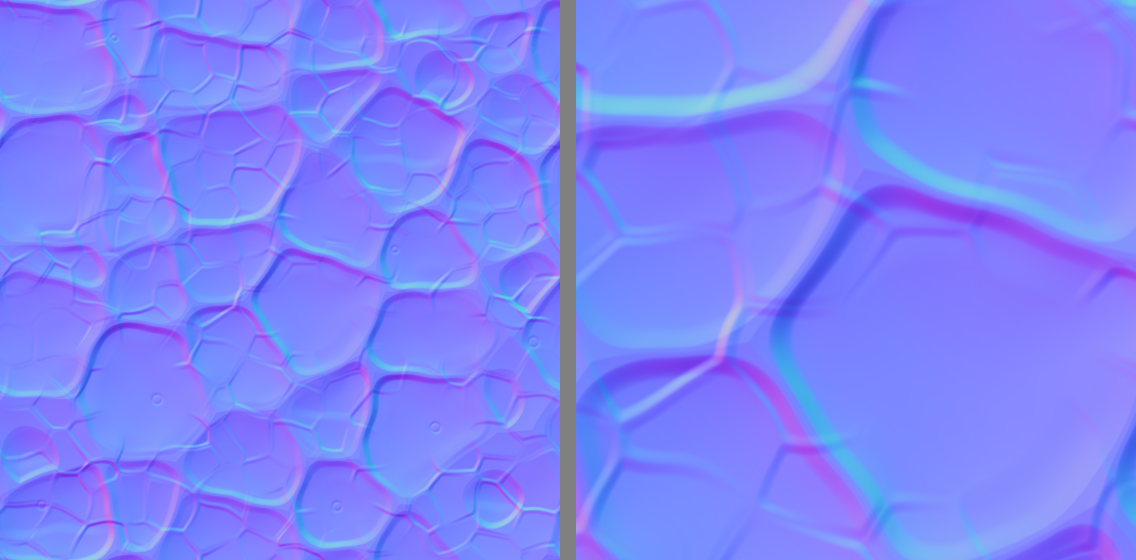
Left: the whole. Right: its middle third, enlarged.
Give the GLSL for this texture map, as a WebGL 2 fragment shader.

```glsl
#version 300 es
precision highp float;
// Tiling normal map of worn, roughly hexagonal stones with chipped faces.
// A wrapped power diagram shapes the stones, a finer one their chips;
// the slope of the summed height field gives the colour.
uniform vec2 u_resolution;
out vec4 fragColor;

const float TAU = 6.2831853;

struct Cell {
    float edge;   // rounded distance to the cell border
    float power;  // weighted squared distance to the site
    vec2 offset;  // position relative to the site
    vec3 rnd;     // random values of the cell
};

vec3 hash(vec2 cell, float grid, float salt) {
    vec3 q = fract((mod(cell, grid).xyx + salt) * vec3(0.1031, 0.1030, 0.0973));
    q += dot(q, q.yxz + 33.33);
    return fract((q.xxy + q.yzz) * q.zyx);
}

float smoothMin(float a, float b, float k) {
    float h = max(k - abs(a - b), 0.0) / k;
    return min(a, b) - 0.25 * k * h * h;
}

// Site of a cell in canvas units, in staggered columns; z is its weight.
vec3 site(vec2 cell, float grid, float weight) {
    vec3 r = hash(cell, grid, grid);
    vec2 pos = cell + 0.5 + 0.54 * (r.xy - 0.5);
    pos.y += 0.5 * mod(cell.x, 2.0) - 0.25;
    return vec3(pos / grid, weight * r.z);
}

Cell cellular(vec2 p, float grid, float weight, float rounding) {
    vec2 base = floor(p * grid), nearest = base;
    vec3 home = vec3(0.0);
    float best = 1e3;
    for (int y = -2; y <= 2; y++)
    for (int x = -2; x <= 2; x++) {
        vec2 id = base + vec2(x, y);
        vec3 s = site(id, grid, weight);
        vec2 d = p - s.xy;
        float power = dot(d, d) - s.z;
        if (power < best) { best = power; home = s; nearest = id; }
    }
    float edge = 1.0;
    for (int y = -2; y <= 2; y++)
    for (int x = -2; x <= 2; x++) {
        vec2 id = base + vec2(x, y);
        if (id == nearest) continue;
        vec3 s = site(id, grid, weight);
        vec2 d = p - s.xy;
        float border = 0.5 * (dot(d, d) - s.z - best) / length(s.xy - home.xy);
        edge = smoothMin(edge, border, rounding);
    }
    return Cell(max(edge, 0.0), best, p - home.xy, hash(nearest, grid, grid + 7.0));
}

// Small raised rings, at most one in each square of a coarse grid.
float rings(vec2 p) {
    vec2 id = floor(p * 6.0);
    vec3 r = hash(id, 6.0, 41.0);
    float d = length(p - (id + 0.2 + 0.6 * r.xy) / 6.0);
    float band = (d - 0.005 - 0.004 * r.x) / 0.0028;
    return step(0.66, r.z) * exp(-band * band);
}

float height(vec2 p) {
    // Wobbly outlines from layered sines
    vec2 q = p + 0.003 * sin(TAU * (p.yx * vec2(5.0, 4.0) + p * vec2(2.0, 3.0)));
    q += 0.0016 * sin(TAU * (p.yx * vec2(13.0, 11.0) - p * vec2(4.0, 7.0)));

    Cell stone = cellular(q, 6.0, 0.017, 0.03);
    float edge = stone.edge;
    if (stone.rnd.x < 0.14) edge = clamp(0.056 - length(stone.offset), 0.0, edge);

    // Narrow bevel, wide shoulder, dome and tilt of each stone
    float rim = smoothstep(0.002, 0.015, edge);
    float h = 0.0024 * (0.3 + 1.0 * stone.rnd.y) * rim;
    h += 0.006 * (1.0 - exp(-max(edge - 0.003, 0.0) / 0.032)) - 0.42 * stone.power;
    h += rim * dot(stone.rnd.zx - 0.5, stone.offset) * 0.08;

    // Level ledge across some faces
    float ledge = stone.offset.y + 0.012 + 0.003 * sin(TAU * p.x * 7.0);
    h += step(0.62, stone.rnd.z) * 0.0018 * smoothstep(0.0, 0.05, edge)
       * smoothstep(-0.012, 0.009, ledge);

    // Chips cover some stones and only the borders of others
    Cell chip = cellular(q + 0.004 * sin(TAU * p.yx * 9.0), 14.0, 0.0028, 0.004);
    float cover = mix(1.0 - smoothstep(0.01, 0.042, edge), 1.0,
                      smoothstep(0.35, 0.6, stone.rnd.z) * rim);
    float flake = smoothstep(0.0, 0.007, chip.edge);
    float lift = 0.0009 * chip.rnd.x * chip.rnd.x + 0.0001
               + 0.09 * dot(chip.rnd.yz - 0.5, chip.offset);
    h += cover * (flake * lift - 0.3 * chip.power);

    // Faint wear and rings
    h += 0.00016 * sin(TAU * (5.0 * p.x + 9.0 * p.y + 0.4 * sin(TAU * 4.0 * p.x)));
    return h + 0.0007 * rings(p) * rim;
}

void main() {
    vec2 p = gl_FragCoord.xy / u_resolution;
    vec2 e = vec2(0.0011, 0.0);
    vec2 slope = vec2(height(p + e.xy) - height(p - e.xy),
                      height(p + e.yx) - height(p - e.yx)) / (2.0 * e.x);
    // Right faces turn red, lower faces turn green
    vec3 normal = normalize(vec3(-0.8 * slope.x, slope.y, 1.0));
    fragColor = vec4(vec3(0.493, 0.511, 0.5) + 0.5 * normal, 1.0);
}
```
